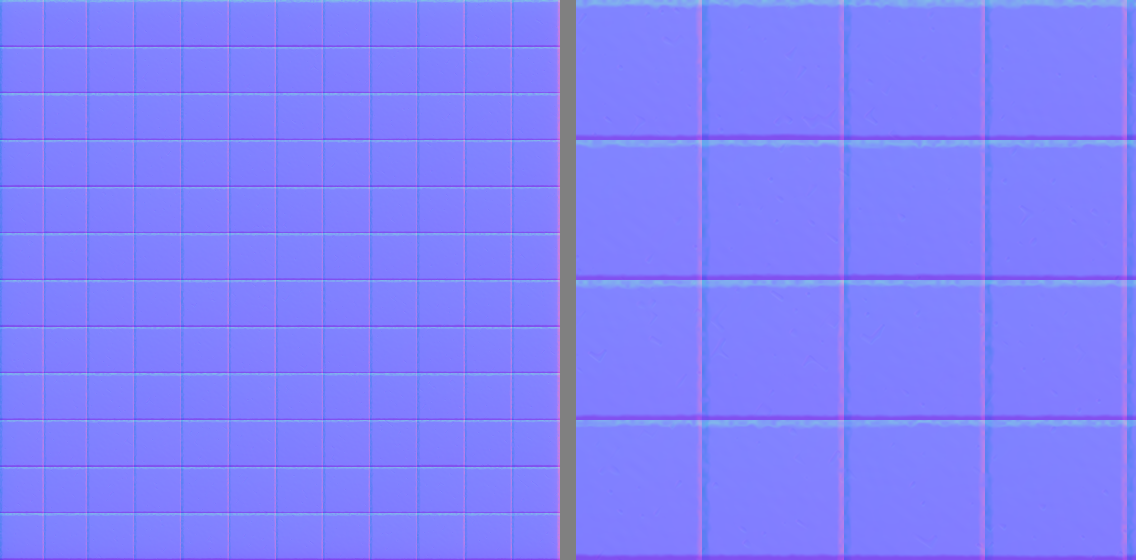
Left: the whole. Right: its middle third, enlarged.
Reproduce this texture map procedurally as a WebGL 2 fragment shader.

```glsl
#version 300 es
precision highp float;
// Tangent-space normal map of a 12 by 12 grid of square tiles with worn edges.
// Slopes from the tile bevels, a slight doming, fine grain and the outer rim
// are summed, then turned into a unit normal and encoded as a colour.
uniform vec2 u_resolution;
out vec4 fragColor;

const float TILES = 12.0;
const float NARROW_COLUMNS = 2.0;    // leftmost columns are a little slimmer
const float NARROW_WIDTH = 0.0778;
const float WIDE_WIDTH = 0.08425;
const float EDGE_JITTER = 0.0008;    // offset of each tile's edges
const float EDGE_SOFTNESS = 0.0015;
const float WIDTH_LEFT = 0.0038;     // bevel widths
const float WIDTH_RIGHT = 0.0025;
const float WIDTH_TOP = 0.0036;
const float WIDTH_BOTTOM = 0.0026;
const float SLOPE_LEFT = 0.20;       // bevel steepness
const float SLOPE_RIGHT = 0.31;
const float SLOPE_TOP = 0.29;
const float SLOPE_BOTTOM = 0.37;
const float JOINT_SHADE = 0.03;      // loss of blue in the joints
const float WEAR = 0.0026;           // raggedness of the edges
const float WEAR_SCALE = 210.0;
const float WEAR_CONTRAST = 1.1;
const vec2 BIAS = vec2(0.010, 0.004);
const vec2 DOME = vec2(0.035, 0.060);
const float TILT = 0.016;            // random lean of each tile
const vec2 GRAIN_SCALE = vec2(150.0, 230.0);
const float GRAIN_STEP = 0.0012;
const float GRAIN_SLOPE = 0.065;
const float PIT_SLOPE = 0.06;
const float RIM_WIDTH = 0.011;
const float RIM_SLOPE = 0.09;
const float RIGHT_RIM_WIDTH = 0.003;
const float RIGHT_RIM_SLOPE = 0.30;

// Integer hash to 0..1
float hash(vec2 p) {
    uvec2 q = uvec2(ivec2(floor(p)) + 4096);
    uint h = q.x * 1597u + q.y * 51749u;
    h = (h ^ (h >> 15u)) * 73244475u;
    h = (h ^ (h >> 13u)) * 73244475u;
    h ^= h >> 16u;
    return float(h & 65535u) / 65535.0;
}

float valueNoise(vec2 p) {
    vec2 i = floor(p);
    vec2 f = fract(p);
    f = f * f * (3.0 - 2.0 * f);
    float low = mix(hash(i), hash(i + vec2(1, 0)), f.x);
    float high = mix(hash(i + vec2(0, 1)), hash(i + vec2(1, 1)), f.x);
    return mix(low, high, f.y);
}

// Surface relief: x is fine grain, y is sparse pits
vec2 relief(vec2 uv) {
    vec2 turned = mat2(0.8, 0.6, -0.6, 0.8) * uv;    // hides the noise lattice
    float grain = 0.6 * valueNoise(turned * GRAIN_SCALE)
                + 0.4 * valueNoise(turned.yx * GRAIN_SCALE * 0.4 + 31.0);
    float pits = smoothstep(0.88, 1.0, valueNoise(turned * 170.0 + 77.0));
    return vec2(grain, -pits);
}

// Bevel strength at a distance inside a tile's edge
float bevel(float dist, float width, float soft) {
    return 1.0 - smoothstep(width - soft, width + soft, dist);
}

void main() {
    vec2 uv = gl_FragCoord.xy / u_resolution;
    float soft = max(EDGE_SOFTNESS, 0.6 / min(u_resolution.x, u_resolution.y));

    // Tile index, size and position inside the tile
    float split = NARROW_COLUMNS * NARROW_WIDTH;
    bool narrow = uv.x < split;
    vec2 size = vec2(narrow ? NARROW_WIDTH : WIDE_WIDTH, 1.0 / TILES);
    vec2 origin = vec2(narrow ? 0.0 : split - NARROW_COLUMNS * WIDE_WIDTH, 0.0);
    vec2 tile = min(floor((uv - origin) / size), TILES - 1.0);
    vec2 local = uv - origin - tile * size;
    vec2 seed = tile * 7.0;

    // Distances to the edges, jittered per tile and worn by noise
    float wear = valueNoise(uv * WEAR_SCALE) - 0.5;
    float fineWear = valueNoise(uv * WEAR_SCALE * 1.7 + 19.0) - 0.5;
    float ragged = WEAR * (wear + 0.6 * fineWear);
    vec2 jitterLow = (vec2(hash(seed + 1.0), hash(seed + 2.0)) - 0.5) * EDGE_JITTER;
    vec2 jitterHigh = (vec2(hash(seed + 3.0), hash(seed + 4.0)) - 0.5) * EDGE_JITTER;
    vec2 low = local + jitterLow + vec2(ragged, 0.25 * ragged);
    vec2 high = size - local + jitterHigh + vec2(0.6 * ragged, ragged);

    // Bevels
    float strength = 1.0 + WEAR_CONTRAST * (fineWear + 0.5 * wear);
    float left = bevel(low.x, WIDTH_LEFT, soft) * strength;
    float right = bevel(high.x, WIDTH_RIGHT, soft) * strength;
    float top = bevel(high.y, WIDTH_TOP, soft) * strength;
    float bottom = bevel(low.y, WIDTH_BOTTOM, soft);
    vec2 slope = vec2(SLOPE_RIGHT * right - SLOPE_LEFT * left,
                      SLOPE_TOP * top - SLOPE_BOTTOM * bottom);
    float joint = clamp(max(max(0.6 * left, right), max(top, bottom)), 0.0, 1.0);

    // Doming and lean of the tile face
    slope += BIAS + DOME * (local / size - 0.5);
    slope += TILT * (vec2(hash(seed + 5.0), hash(seed + 6.0)) - 0.5);

    // Grain and pits from differences of the relief
    vec2 here = relief(uv);
    vec2 dx = here - relief(uv + vec2(GRAIN_STEP, 0.0));
    vec2 dy = here - relief(uv + vec2(0.0, GRAIN_STEP));
    slope += GRAIN_SLOPE * vec2(dx.x, dy.x) + PIT_SLOPE * vec2(dx.y, dy.y);

    // Roll-off towards the rim of the whole sheet
    slope += RIM_SLOPE * (exp((uv - 1.0) / RIM_WIDTH) - exp(-uv / RIM_WIDTH));
    slope.x += RIGHT_RIM_SLOPE * exp((uv.x - 1.0) / RIGHT_RIM_WIDTH);

    vec3 color = normalize(vec3(slope, 1.0)) * 0.5 + 0.5;
    color.b -= JOINT_SHADE * joint;
    fragColor = vec4(color, 1.0);
}
```
